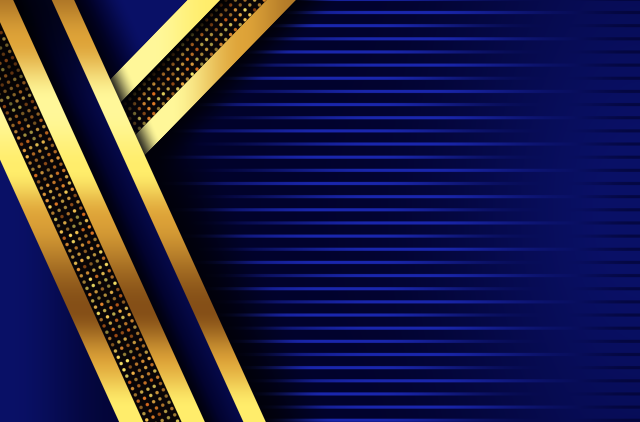
A Shadertoy shader for this background:

```glsl
// Navy backdrop with fine glowing horizontal lines, crossed by slanted gold
// ribbons and glittering dotted strips. Each ribbon is a range of a skewed
// coordinate; soft shadows are smooth ramps away from the ribbon edges.

#define ASPECT 1.512      // canvas width in units of its height
#define STEEP 0.4528      // horizontal run of the long ribbons per unit height
#define BRANCH 0.97       // horizontal run of the upper branch
#define LINE_PITCH 0.03117
#define LINE_HALF 0.0037
#define DOT_PITCH 0.0163
#define DOT_RADIUS 0.0040

const vec3 INK = vec3(0.005, 0.005, 0.035);
const vec3 NAVY = vec3(0.004, 0.006, 0.165);
const vec3 BLUE = vec3(0.035, 0.062, 0.40);
const vec3 LINE_BLUE = vec3(0.10, 0.15, 0.68);
const vec3 BRONZE = vec3(0.52, 0.31, 0.09);
const vec3 GOLD = vec3(0.87, 0.64, 0.22);
const vec3 YELLOW = vec3(1.0, 0.93, 0.42);
const vec3 PALE = vec3(1.0, 0.97, 0.60);

float hash(vec2 cell) {
    return fract(sin(dot(cell, vec2(127.1, 311.7))) * 43758.5);
}

// Antialiased mask of the range lo..hi
float band(float v, float lo, float hi, float aa) {
    return smoothstep(lo - aa, lo + aa, v) * (1.0 - smoothstep(hi - aa, hi + aa, v));
}

// Metallic gradient along the height of the long ribbons
vec3 longGold(float y) {
    vec3 c = mix(YELLOW, GOLD, smoothstep(0.03, 0.16, y));
    c = mix(c, BRONZE, smoothstep(0.13, 0.265, y));
    c = mix(c, GOLD, smoothstep(0.27, 0.50, y));
    c = mix(c, YELLOW, smoothstep(0.48, 0.60, y));
    c = mix(c, PALE, smoothstep(0.60, 0.74, y));
    c = mix(c, GOLD, smoothstep(0.76, 0.91, y));
    return mix(c, BRONZE, 0.6 * smoothstep(0.90, 1.03, y));
}

// Dark strip with glitter on a lattice; q is across, along
vec3 glitter(vec2 q, float aa) {
    vec2 grid = q / DOT_PITCH;
    vec2 cell = floor(grid);
    float r = length(fract(grid) - 0.5) * DOT_PITCH;
    float dotMask = 1.0 - smoothstep(DOT_RADIUS - aa, DOT_RADIUS + aa, r);
    vec3 tint = mix(vec3(0.86, 0.40, 0.10), YELLOW, hash(cell));
    tint *= 0.55 + 0.45 * hash(cell + 17.0);
    return mix(vec3(0.035, 0.018, 0.025), tint, dotMask);
}

// Right-hand field: dark centre, blue edge glow and horizontal lines
vec3 linedField(vec2 p, float aa) {
    float edgeGlow = smoothstep(0.85, 1.5, p.x);
    float sideGlow = exp(-3.5 * dot(p - vec2(1.55, 0.5), p - vec2(1.55, 0.5)));
    vec3 c = mix(NAVY, BLUE, clamp(0.55 * edgeGlow + 0.5 * sideGlow, 0.0, 1.0));
    float row = (1.0 - p.y) / LINE_PITCH - 0.45;
    float offset = abs(fract(row) - 0.5) * LINE_PITCH;
    float line = 1.0 - smoothstep(LINE_HALF - aa, LINE_HALF + aa, offset);
    float shift = 0.12 * mod(floor(row), 2.0);
    float lit = smoothstep(0.42, 0.90, p.x + shift) * (1.0 - smoothstep(1.0, 1.42, p.x + shift));
    c = mix(c, LINE_BLUE, line * lit);
    return mix(c, NAVY, 0.6 * line * smoothstep(1.33, 1.5, p.x));
}

void mainImage(out vec4 fragColor, in vec2 fragCoord) {
    vec2 p = fragCoord / iResolution.xy * vec2(ASPECT, 1.0);
    float aa = 0.75 / iResolution.y;
    float s = p.x + STEEP * p.y;            // across the long ribbons
    float t = p.x + BRANCH * (1.0 - p.y);   // across the upper branch

    // Lined field, shaded by the branch
    vec3 color = linedField(p, aa);
    color = mix(INK, color, smoothstep(-0.01, 0.11, t - 0.699));

    // Upper triangle and branch
    vec3 corner = mix(NAVY, BLUE, smoothstep(0.65, 0.75, s));
    color = mix(color, corner, 1.0 - smoothstep(0.443 - aa, 0.443 + aa, t));
    vec2 branchQ = vec2(t, p.x - BRANCH * (1.0 - p.y)) * 0.718;
    vec3 strip = glitter(branchQ, aa) * smoothstep(0.515, 0.575, t);
    color = mix(color, strip, band(t, 0.520, 0.630, aa));
    vec3 upperGold = mix(PALE, YELLOW, smoothstep(0.36, 0.50, p.x));
    vec3 lowerGold = mix(PALE, GOLD, smoothstep(0.40, 0.58, p.x));
    lowerGold = mix(lowerGold, BRONZE, 0.5 * smoothstep(0.57, 0.70, p.x));
    color = mix(color, upperGold, band(t, 0.443, 0.520, aa));
    color = mix(color, lowerGold, band(t, 0.630, 0.699, aa));

    // Shadow cast to the right by the long ribbon: short on the branch
    float onBranch = 1.0 - smoothstep(0.699 - aa, 0.699 + aa, t);
    float reach = mix(0.17, 0.055, onBranch);
    color = mix(INK, color, smoothstep(-0.02, reach, s - 0.628));

    // Blue channel between the long ribbons
    vec3 channel = mix(NAVY, BLUE, 0.55 * smoothstep(0.50, 0.59, s));
    channel = mix(INK, channel, smoothstep(0.475, 0.53, s));
    channel *= 1.0 - 0.65 * smoothstep(0.72, 1.0, p.y);
    color = mix(color, channel, 1.0 - smoothstep(0.60 - aa, 0.60 + aa, s));

    // Dotted strip and lower-left corner
    vec2 longQ = vec2(s, p.y - STEEP * p.x) * 0.911;
    vec3 sparkle = glitter(longQ, aa) * (1.0 - 0.4 * smoothstep(0.62, 0.85, p.y));
    color = mix(color, sparkle, band(s, 0.338, 0.430, aa));
    vec3 lowerLeft = mix(BLUE, NAVY, 0.75 * smoothstep(0.02, 0.27, p.x));
    color = mix(color, lowerLeft, 1.0 - smoothstep(0.285 - aa, 0.285 + aa, s));

    // Long gold ribbons
    float ribbons = band(s, 0.2815, 0.3386, aa) + band(s, 0.429, 0.484, aa)
                  + band(s, 0.575, 0.628, aa);
    color = mix(color, longGold(p.y), ribbons);

    fragColor = vec4(color, 1.0);
}
```
